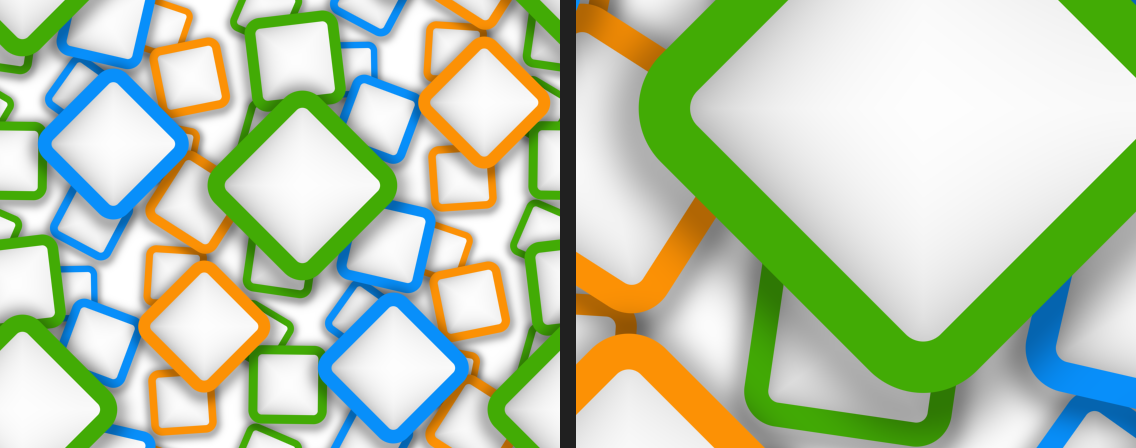
Left: the whole. Right: its middle third, enlarged.
Write a WebGL 1 fragment shader that draws this background.

```glsl
precision highp float;
// Overlapping rounded square frames with white, softly shaded panels.
// A low-discrepancy sequence on a half-drop lattice places them; the
// frames shrink with rank and are painted from the smallest to the largest.

uniform vec2 u_resolution;

#define FRAME_COUNT 21
#define DIAMOND_COUNT 3.0
#define LARGEST_HALF 0.133
#define SIZE_FALLOFF 0.33
#define BAND_WIDTH 0.23
#define CORNER_RADIUS 0.34
#define PANEL_SHADE 0.30
#define DROP_SHADOW 0.30
#define SHADOW_REACH 0.24
#define ORIGIN vec2(0.54, 0.586)

float roundedSquare(vec2 p, float halfSide, float radius) {
  vec2 q = abs(p) - halfSide + radius;
  return length(max(q, 0.0)) + min(max(q.x, q.y), 0.0) - radius;
}

vec2 rotate(vec2 p, float angle) {
  float c = cos(angle), s = sin(angle);
  return vec2(c * p.x + s * p.y, c * p.y - s * p.x);
}

// Offset to the nearest copy of a centre on the wrapping half-drop lattice.
vec2 nearestOffset(vec2 uv, vec2 center, vec2 tile) {
  vec2 d = uv - center;
  d -= floor(d + 0.5);
  vec2 corner = (d - 0.5 * sign(d)) * tile;
  d *= tile;
  return dot(d, d) < dot(corner, corner) ? d : corner;
}

vec2 frameCenter(float rank) {
  vec2 cell = fract(rank * vec2(0.7549, 0.5698));
  return ORIGIN + 0.5 * vec2(cell.x + cell.y, cell.x - cell.y);
}

float frameAngle(float rank) {
  float tilt = mix(-0.65, 0.25, fract(rank * 0.618));
  return rank < DIAMOND_COUNT ? radians(45.0) : tilt;
}

vec3 frameColor(float rank) {
  float hue = mod(rank, 3.0);
  if (hue < 0.5) return vec3(0.26, 0.67, 0.02);
  if (hue < 1.5) return vec3(0.03, 0.56, 0.98);
  return vec3(0.99, 0.57, 0.02);
}

// White panel, greyer toward its left and lower edges.
vec3 panelColor(vec2 offset, float depth, float halfSide) {
  float facing = 0.5 + 0.5 * dot(offset / halfSide, vec2(-0.8, -0.25));
  float falloff = exp(-max(depth, 0.0) / (SHADOW_REACH * halfSide));
  return vec3(1.0 - PANEL_SHADE * clamp(facing, 0.0, 1.0) * falloff);
}

vec3 paintFrame(vec3 below, vec2 offset, float rank, float pixel) {
  float halfSide = LARGEST_HALF * pow(rank + 1.0, -SIZE_FALLOFF);
  float radius = CORNER_RADIUS * halfSide;
  float angle = frameAngle(rank);
  float outerEdge = roundedSquare(rotate(offset, angle), halfSide, radius);
  float innerEdge = outerEdge + BAND_WIDTH * halfSide;

  // Soft shadow falling a little downward onto the layers below.
  vec2 shifted = offset + halfSide * vec2(0.0, 0.06);
  float shadowEdge = roundedSquare(rotate(shifted, angle), halfSide, radius);
  float reach = max(shadowEdge, 0.0) / (SHADOW_REACH * halfSide);
  vec3 color = below * (1.0 - DROP_SHADOW * exp(-reach * reach * 2.0));

  // Coloured band, then the panel inside it.
  float bandMask = 1.0 - smoothstep(-pixel, pixel, outerEdge);
  float panelMask = 1.0 - smoothstep(-pixel, pixel, innerEdge);
  color = mix(color, frameColor(rank), bandMask);
  return mix(color, panelColor(offset, -innerEdge, halfSide), panelMask);
}

void main() {
  vec2 uv = gl_FragCoord.xy / u_resolution;
  vec2 tile = vec2(1.0, u_resolution.y / u_resolution.x);
  float pixel = 0.75 / u_resolution.x;
  vec3 color = vec3(1.0);

  for (int i = 0; i < FRAME_COUNT; i++) {
    float rank = float(FRAME_COUNT - 1 - i);
    vec2 offset = nearestOffset(uv, frameCenter(rank), tile);
    color = paintFrame(color, offset, rank, pixel);
  }
  gl_FragColor = vec4(color, 1.0);
}
```
